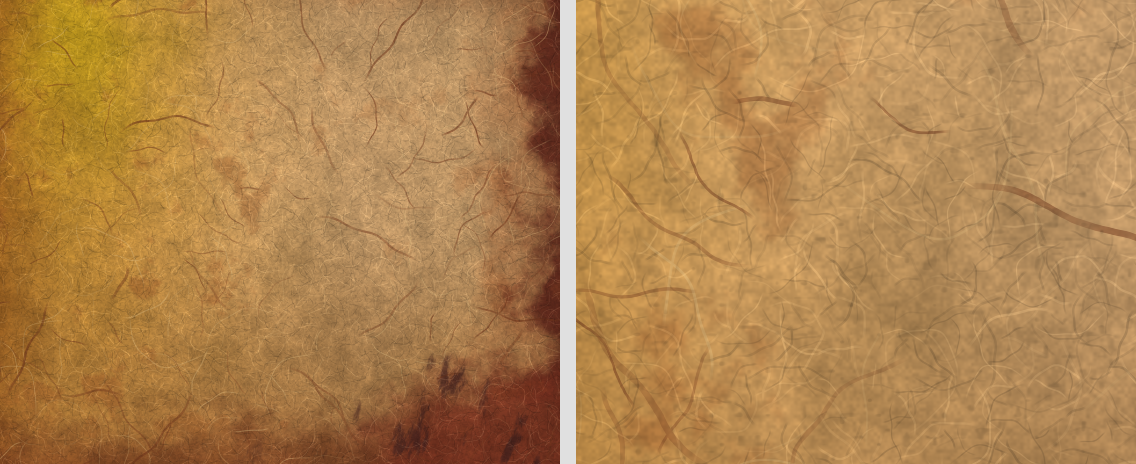
Left: the whole. Right: its middle third, enlarged.
This texture is drawn by a WebGL 2 fragment shader. Its source:

```glsl
#version 300 es
precision highp float;
// Aged handmade paper: golden to tan, with pale and brown plant fibres and dark red stained edges.
uniform vec2 u_resolution;
out vec4 fragColor;

vec4 hash4(vec2 cell, int seed) {
    uvec4 v = uvec4(ivec4(ivec2(cell), seed, seed * 7 + 3)) * 1664525u + 1013904223u;
    v += v.yzxy * v.wxyz;
    v ^= v >> 16u;
    v += v.yzxy * v.wxyz;
    return vec4(v >> 8u) / 16777216.0;
}

float valueNoise(vec2 p, int seed) {
    vec2 c = floor(p), f = fract(p);
    f = f * f * (3.0 - 2.0 * f);
    return mix(mix(hash4(c, seed).x, hash4(c + vec2(1, 0), seed).x, f.x),
               mix(hash4(c + vec2(0, 1), seed).x, hash4(c + vec2(1, 1), seed).x, f.x), f.y);
}

// Layered noise, centred on zero
float fbm(vec2 p, int seed) {
    float sum = 0.0, gain = 0.5;
    for (int i = 0; i < 5; i++) {
        sum += gain * (valueNoise(p, seed + i) - 0.5);
        p = mat2(0.8, 0.6, -0.6, 0.8) * p * 2.1;
        gain *= 0.55;
    }
    return sum;
}

// Coverage by curved, tapered strands, at most one per grid cell
float fibres(vec2 p, float cells, float density, float width, float bend, float spread, int seed) {
    vec2 g = p * cells, id = floor(g);
    float pixel = cells / u_resolution.y, cover = 0.0;
    for (int j = -1; j <= 1; j++)
    for (int i = -1; i <= 1; i++) {
        vec2 cell = id + vec2(i, j);
        vec4 place = hash4(cell, seed), form = hash4(cell, seed + 50);
        if (form.w > density) continue;
        float a = (place.z - 0.5) * spread;
        vec2 q = mat2(cos(a), -sin(a), sin(a), cos(a)) * (g - cell - place.xy);
        float reach = mix(0.3, 0.9, place.w), curve = bend * (form.x - 0.5);
        float wave = 0.025 * sin(q.x * 9.0 + form.y * 6.3);
        float d = abs(q.y + curve * q.x * q.x + wave) / sqrt(1.0 + 4.0 * curve * curve * q.x * q.x);
        float w = width * cells * mix(0.6, 1.3, form.y);
        float strand = 1.0 - smoothstep(max(w - 0.6 * pixel, 0.0), w + 0.6 * pixel, d);
        strand *= 1.0 - smoothstep(reach * 0.65, reach, abs(q.x));
        cover = max(cover, strand * mix(0.3, 1.0, form.z));
    }
    return cover;
}

void main() {
    vec2 uv = gl_FragCoord.xy / u_resolution;
    vec2 p = gl_FragCoord.xy / u_resolution.y;
    float cloud = fbm(p * 4.0, 1), blotch = fbm(p * 13.0, 11), rough = fbm(p * 38.0, 21);
    vec2 warped = uv + 0.12 * vec2(cloud, fbm(p * 4.0 + 9.0, 31)) + 0.05 * vec2(blotch, rough);

    // Broad colour: gold on the left, tan on the right, browner below
    vec3 col = mix(vec3(0.74, 0.53, 0.20), vec3(0.73, 0.575, 0.39), smoothstep(0.08, 0.66, warped.x));
    float olive = exp(-dot((warped - vec2(0.13, 0.94)) * vec2(6.5, 3.2), (warped - vec2(0.13, 0.94)) * vec2(6.5, 3.2)));
    col = mix(col, vec3(0.73, 0.59, 0.10), 0.85 * olive);
    col = mix(col, vec3(0.63, 0.43, 0.22), 0.65 * (1.0 - smoothstep(0.05, 0.58, warped.y)));
    vec2 glow = (uv - vec2(0.52, 0.66)) * vec2(2.6, 2.8);
    col *= 0.97 + 0.07 * exp(-dot(glow, glow));

    // Worn borders
    float leftEdge = 1.0 - smoothstep(-0.03, 0.13, warped.x);
    col = mix(col, vec3(0.52, 0.29, 0.08), 0.65 * leftEdge);
    float bottomEdge = 1.0 - smoothstep(-0.03, 0.17, warped.y + 0.15 * blotch);
    col = mix(col, vec3(0.44, 0.22, 0.11), 0.75 * bottomEdge);
    float topEdge = smoothstep(0.9, 1.04, warped.y) * smoothstep(0.2, 0.9, uv.x);
    col = mix(col, vec3(0.50, 0.31, 0.18), 0.6 * topEdge);
    col = mix(col, vec3(0.55, 0.33, 0.19), 0.65 * smoothstep(0.82, 0.97, warped.x + 0.1 * blotch));
    col = mix(col, vec3(0.31, 0.11, 0.08), 0.85 * smoothstep(0.93, 1.01, warped.x + 0.12 * blotch));

    // Red stain in the lower right, with torn dark streaks
    float corner = length((warped - vec2(0.93, 0.0)) * vec2(2.5, 4.2)) - 0.45 * blotch;
    float stain = 1.0 - smoothstep(0.45, 1.1, corner);
    col = mix(col, vec3(0.43, 0.17, 0.11), 0.85 * stain);
    float streak = fbm(mat2(0.95, 0.3, -0.3, 0.95) * p * vec2(26.0, 9.0), 41);
    float torn = smoothstep(0.08, 0.24, streak) * (1.0 - smoothstep(0.7, 1.45, corner));
    col = mix(col, vec3(0.24, 0.12, 0.11), 0.7 * torn);

    // Cloudy mottling and rusty patches
    col *= 1.0 + 0.16 * cloud + 0.18 * blotch + 0.22 * rough;
    float rust = smoothstep(0.13, 0.32, blotch + 0.5 * cloud) * (1.0 - smoothstep(0.3, 0.8, uv.x) * 0.6);
    col = mix(col, vec3(0.52, 0.28, 0.12), 0.4 * rust);

    // Felted mat of hair-thin strands
    for (int k = 0; k < 3; k++) {
        vec2 shifted = p + 0.37 * float(k);
        col *= 1.0 - 0.13 * fibres(shifted, 26.0 + 9.0 * float(k), 0.8, 0.0007, 1.6, 6.28, 100 + k);
        col += vec3(0.075, 0.07, 0.055) * fibres(shifted, 19.0 + 8.0 * float(k), 0.8, 0.0007, 2.2, 6.28, 200 + k);
    }

    // Long pale strands, fading into the stains
    float pale = max(fibres(p, 8.0, 0.65, 0.0010, 2.0, 4.0, 301), fibres(p + 0.6, 11.0, 0.6, 0.0008, 2.8, 6.28, 302));
    col = mix(col, vec3(0.85, 0.72, 0.49), 0.38 * pale * (1.0 - 0.7 * stain));

    // Brown bark slivers with ragged edges
    vec2 ragged = p + 0.004 * vec2(rough, blotch);
    float bark = max(fibres(ragged, 7.0, 0.42, 0.0023, 0.9, 2.6, 401), fibres(ragged + 0.3, 12.0, 0.32, 0.0014, 1.2, 4.5, 402));
    col = mix(col, vec3(0.42, 0.20, 0.10), 0.62 * bark * (0.85 + rough));

    // Paper grain and dark flecks
    float grain = valueNoise(p * 210.0, 61) + valueNoise(p * 400.0, 62) - 1.0;
    float fleck = smoothstep(0.78, 0.97, valueNoise(p * vec2(150.0, 190.0), 63));
    col *= 1.0 + 0.10 * grain - 0.09 * fleck;
    fragColor = vec4(clamp(col, 0.0, 1.0), 1.0);
}
```
